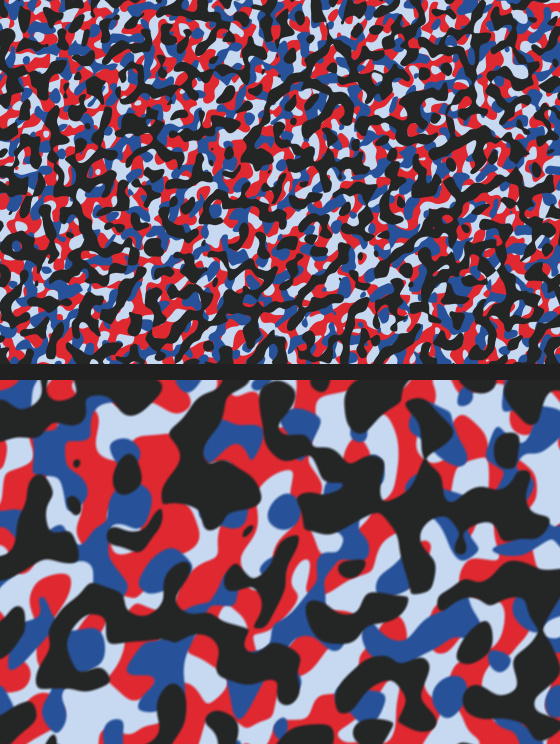
Top: the whole. Bottom: its middle third, enlarged.
Give the GLSL for this pattern, as a WebGL 1 fragment shader.

```glsl
precision highp float;

uniform vec2 u_resolution;

#define CELLS 36.0       // noise cells per canvas height
#define FREQUENCY 2.6    // wave radians per cell, sets the blob width
#define STRETCH 1.18     // elongation of the blobs
#define LEAN 0.95        // direction of the elongation, radians
#define EDGE 0.0019      // half width of the soft edge, in canvas heights
#define BLACK_LEVEL 0.25 // layer thresholds, in standard deviations
#define BLUE_LEVEL 0.37
#define RED_LEVEL -0.11

const vec3 PALE = vec3(0.78, 0.85, 0.945);
const vec3 RED = vec3(0.875, 0.155, 0.185);
const vec3 BLUE = vec3(0.152, 0.32, 0.605);
const vec3 BLACK = vec3(0.142, 0.145, 0.147);

const float TAU = 6.2831853;
const float DEVIATION = 0.947; // of the summed wavelets

float hash(vec2 p) {
  return fract(sin(dot(p, vec2(127.1, 311.7))) * 43758.5453);
}

// Sum of randomly turned wavelets: x is the value, yz its gradient
vec3 waveletNoise(vec2 p, float seed) {
  vec2 cell = floor(p);
  vec3 sum = vec3(0.0);
  for (int j = -2; j <= 2; j++) {
    for (int i = -2; i <= 2; i++) {
      vec2 id = cell + vec2(float(i), float(j));
      vec2 key = id + seed;
      vec2 jitter = vec2(hash(key), hash(key + 17.3));
      vec2 d = p - id - jitter;
      float fade = max(0.0, 1.0 - dot(d, d) * 0.25);
      float window = fade * fade * fade;
      float turn = TAU * hash(key + 41.9);
      vec2 wave = FREQUENCY * vec2(cos(turn), sin(turn));
      float phase = dot(wave, d) + TAU * hash(key + 73.7);
      vec2 slope = -1.5 * fade * fade * d * cos(phase) - window * sin(phase) * wave;
      sum += vec3(window * cos(phase), slope);
    }
  }
  return sum;
}

// Coverage of one layer, with an edge of even width
float blobs(vec2 p, float seed, float level) {
  vec3 n = waveletNoise(p, seed);
  float dist = (n.x - level * DEVIATION) / (max(length(n.yz), 0.3) * CELLS);
  return smoothstep(-EDGE, EDGE, dist);
}

void main() {
  vec2 uv = gl_FragCoord.xy / u_resolution.y;

  // Turn the axes to the lean and squeeze along it
  float c = cos(LEAN);
  float s = sin(LEAN);
  vec2 p = CELLS * vec2(c * uv.x + s * uv.y, c * uv.y - s * uv.x);
  p *= vec2(1.0 / sqrt(STRETCH), sqrt(STRETCH));

  // Stack the layers from the pale ground up
  vec3 color = PALE;
  color = mix(color, RED, blobs(p, 11.0, RED_LEVEL));
  color = mix(color, BLUE, blobs(p + 0.37, 137.0, BLUE_LEVEL));
  color = mix(color, BLACK, blobs(p + 0.71, 259.0, BLACK_LEVEL));
  gl_FragColor = vec4(color, 1.0);
}
```
